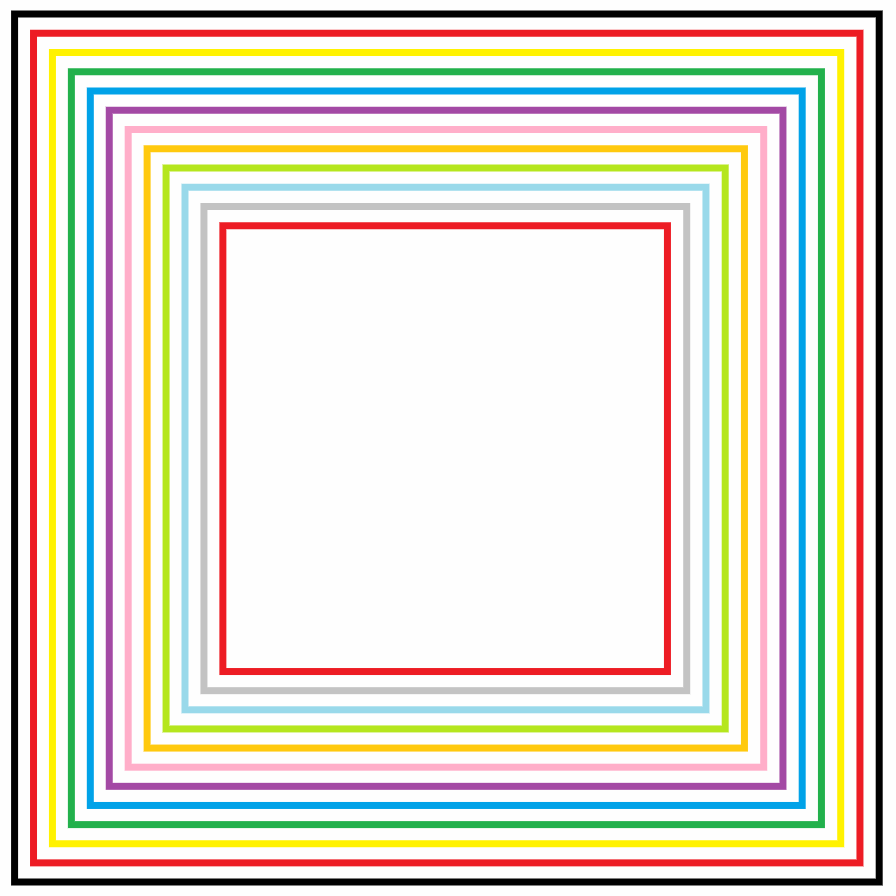
Write a Shadertoy shader that draws this background.

```glsl
// Twelve nested square outlines in bright colours on a white ground.
// Each outline is a band just inside a sharp-cornered box; a loop insets
// the four sides by a constant step and takes the next palette colour.

const int FRAME_COUNT = 12;
const float LINE_WIDTH = 6.0 / 768.0;
const vec3 WHITE = vec3(0.996);

// Outermost box corners, and how far each moves per frame
const vec2 OUTER_LOW  = vec2(9.5, 9.0) / 768.0;
const vec2 OUTER_HIGH = vec2(756.6, 759.0) / 768.0;
const vec2 STEP_LOW   = vec2(16.23, 16.4) / 768.0;
const vec2 STEP_HIGH  = vec2(16.5, 16.5) / 768.0;

const vec3 RED = vec3(0.929, 0.110, 0.141);
const vec3 PALETTE[FRAME_COUNT] = vec3[FRAME_COUNT](
    vec3(0.0),                   // black
    RED,
    vec3(1.0, 0.949, 0.0),       // yellow
    vec3(0.133, 0.694, 0.298),   // green
    vec3(0.0, 0.635, 0.910),     // blue
    vec3(0.639, 0.286, 0.643),   // purple
    vec3(1.0, 0.682, 0.788),     // pink
    vec3(1.0, 0.788, 0.055),     // gold
    vec3(0.710, 0.902, 0.114),   // lime
    vec3(0.600, 0.851, 0.918),   // pale blue
    vec3(0.765),                 // grey
    RED
);

// Signed distance to a box with square corners (negative inside)
float boxDistance(vec2 p, vec2 low, vec2 high) {
    vec2 d = max(low - p, p - high);
    return max(d.x, d.y);
}

// Coverage of a band of the given width lying inside the box edge
float frameMask(vec2 p, vec2 low, vec2 high, float width, float pixel) {
    float edge = abs(boxDistance(p, low, high) + 0.5 * width) - 0.5 * width;
    return clamp(0.5 - edge / pixel, 0.0, 1.0);
}

void mainImage(out vec4 fragColor, in vec2 fragCoord) {
    vec2 uv = fragCoord / iResolution.xy;
    float pixel = 1.0 / min(iResolution.x, iResolution.y);
    vec3 color = WHITE;

    // Frames from the outside inward
    for (int i = 0; i < FRAME_COUNT; i++) {
        vec2 low = OUTER_LOW + float(i) * STEP_LOW;
        vec2 high = OUTER_HIGH - float(i) * STEP_HIGH;
        float mask = frameMask(uv, low, high, LINE_WIDTH, pixel);
        color = mix(color, PALETTE[i], mask);
    }

    fragColor = vec4(color, 1.0);
}
```
